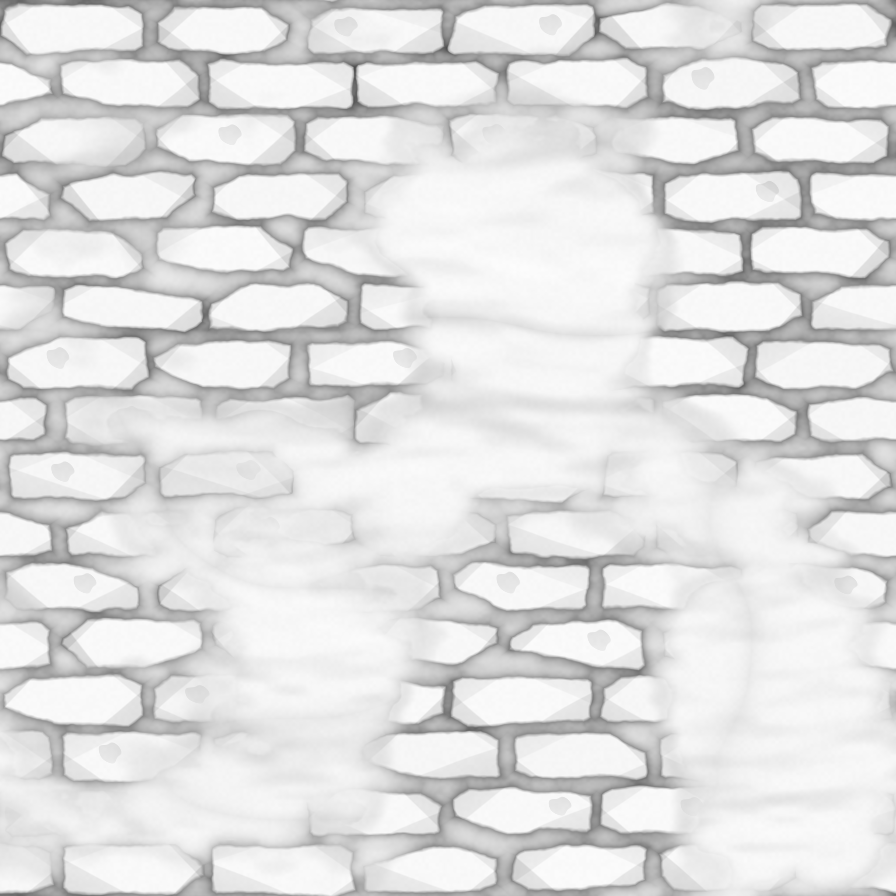
Give the GLSL for this texture map, as a WebGL 1 fragment shader.

```glsl
precision highp float;
uniform vec2 u_resolution;

const float TAU = 6.28319;

float hash(vec2 p) {
  return fract(sin(dot(p, vec2(127.1, 311.7))) * 43758.5);
}

// Value noise that wraps after one canvas
float noise(vec2 uv, vec2 period) {
  vec2 p = uv * period;
  vec2 i = floor(p), f = fract(p);
  f = f * f * f * (f * (f * 6.0 - 15.0) + 10.0);
  vec2 a = mod(i, period), b = mod(i + 1.0, period);
  return mix(mix(hash(a), hash(vec2(b.x, a.y)), f.x),
             mix(hash(vec2(a.x, b.y)), hash(b), f.x), f.y);
}

float fbm(vec2 uv, vec2 period) {
  float sum = 0.0, gain = 0.53;
  for (int k = 0; k < 4; k++) {
    sum += gain * noise(uv, period);
    period *= 2.0;
    gain *= 0.5;
  }
  return sum;
}

// Plaster thickness: broad patches with ragged rims, positive buries bricks
float plasterHeight(vec2 uv) {
  float broad = cos(TAU * (uv.x - 0.54)) * sin(TAU * (uv.y - 0.4));
  float side = cos(2.0 * TAU * (uv.x - 0.12)) * sin(TAU * (uv.y - 0.45));
  return 0.65 * broad + 0.6 * side + 1.7 * (fbm(uv, vec2(5.0, 8.0)) - 0.5) - 0.2;
}

// Soft horizontal folds of the plaster surface
float plasterTone(vec2 uv) {
  vec2 warped = uv + 0.03 * (noise(uv, vec2(6.0)) - 0.5);
  float h = fbm(warped, vec2(3.0, 8.0));
  float slope = h - fbm(warped + vec2(0.004, 0.012), vec2(3.0, 8.0));
  float crease = pow(1.0 - abs(2.0 * noise(warped, vec2(3.0, 7.0)) - 1.0), 9.0);
  return 0.965 - 0.65 * max(slope, 0.0) + 0.15 * max(-slope, 0.0) - 0.05 * crease;
}

// Chipped stone: x = signed distance, y = tone of the facets
vec2 brick(vec2 p, vec2 id, float aa) {
  vec2 size = vec2(1.23, 0.41) + vec2(0.1, 0.05) * (hash(id + 3.1) - 0.5);
  vec2 q = abs(p) - size + 0.09;
  float d = length(max(q, 0.0)) + min(max(q.x, q.y), 0.0) - 0.09;
  float tone = 0.98 - 0.015 * hash(id + 8.3);
  for (int k = 0; k < 4; k++) {
    float right = mod(float(k), 2.0), top = floor(float(k) / 2.0);
    vec2 corner = vec2(right, top) * 2.0 - 1.0;
    float h1 = hash(id + corner * 2.7 + 17.0);
    float h2 = hash(id + corner * 5.3 + 41.0);
    vec2 n = normalize(corner * vec2(0.2 + 0.65 * h1, 1.0));
    float cut = dot(size, abs(n)) - 0.04 - 0.3 * h2 * h2;
    d = max(d, dot(n, p) - cut);
    vec2 m = normalize(corner * vec2(0.3 + 0.9 * h2, 1.0));
    float facet = dot(m, p) - dot(size, abs(m)) + 0.2 + 0.35 * h1;
    float shade = 0.025 + 0.06 * h2 + 0.025 * (1.0 - top);
    tone -= smoothstep(-aa, aa, facet) * (shade + 0.06 * clamp(facet, 0.0, 0.6));
  }
  // Occasional pit
  vec2 pit = (p - vec2(1.3 * hash(id + 23.0) - 0.65, 0.08)) / vec2(0.2, 0.17);
  float pitMask = 1.0 - smoothstep(0.92, 1.04, length(pit) + 0.12 * sin(4.0 * pit.x + 3.0 * pit.y));
  tone -= 0.09 * step(0.72, hash(id + 29.0)) * pitMask * (0.8 + 0.2 * pit.y);
  return vec2(d, tone);
}

void main() {
  vec2 uv = gl_FragCoord.xy / u_resolution;
  float aa = 16.0 / u_resolution.y;
  float cell = 16.0 / 6.0;
  vec2 p = uv * 16.0;
  p += 0.09 * (vec2(noise(uv, vec2(12.0, 16.0)), noise(uv + 0.37, vec2(12.0, 16.0))) - 0.5);
  float wear = 0.15 * (fbm(uv, vec2(28.0, 36.0)) - 0.5);
  float plaster = plasterHeight(uv);
  float cover = 0.0, face = 1.0, occlusion = 0.0;

  // Sixteen courses of six bricks, alternate courses shifted
  for (int j = -1; j <= 1; j++) {
    float row = floor(p.y) + float(j);
    float shift = 0.38 * (1.0 - mod(row, 2.0));
    for (int i = -1; i <= 1; i++) {
      float col = floor(p.x / cell - shift) + float(i);
      vec2 id = mod(vec2(col, row), vec2(6.0, 16.0));
      vec2 center = vec2((col + 0.5 + shift) * cell, row + 0.5);
      center += vec2(0.1, 0.05) * (vec2(hash(id + 5.7), hash(id + 11.9)) - 0.5);
      vec2 stone = brick(p - center, id, aa);
      float d = stone.x + wear;
      float bury = plaster - 0.5 * (hash(id + 13.0) - 0.5);
      float exposed = 1.0 - smoothstep(-0.5, 0.22, bury);
      float gap = max(d, 0.0);
      occlusion += exposed * (0.8 * exp(-9.0 * gap) + 0.2 * exp(-3.5 * gap));

      float visible = 1.0 - smoothstep(-aa, aa, max(d, 0.7 * bury + wear));
      visible *= mix(0.4, 1.0, 1.0 - smoothstep(-0.35, 0.0, bury));
      if (visible > cover) {
        cover = visible;
        face = stone.y - 0.3 * exposed * smoothstep(-0.06, 0.01, d);
      }
    }
  }

  // Recessed joints, then exposed stone, then fine grain
  float tone = plasterTone(uv) - 0.31 * pow(occlusion, 1.25);
  tone = mix(max(tone, 0.3), face, cover);
  tone += 0.012 * (noise(uv, vec2(256.0)) - 0.5);
  gl_FragColor = vec4(vec3(clamp(tone, 0.0, 1.0)), 1.0);
}
```
